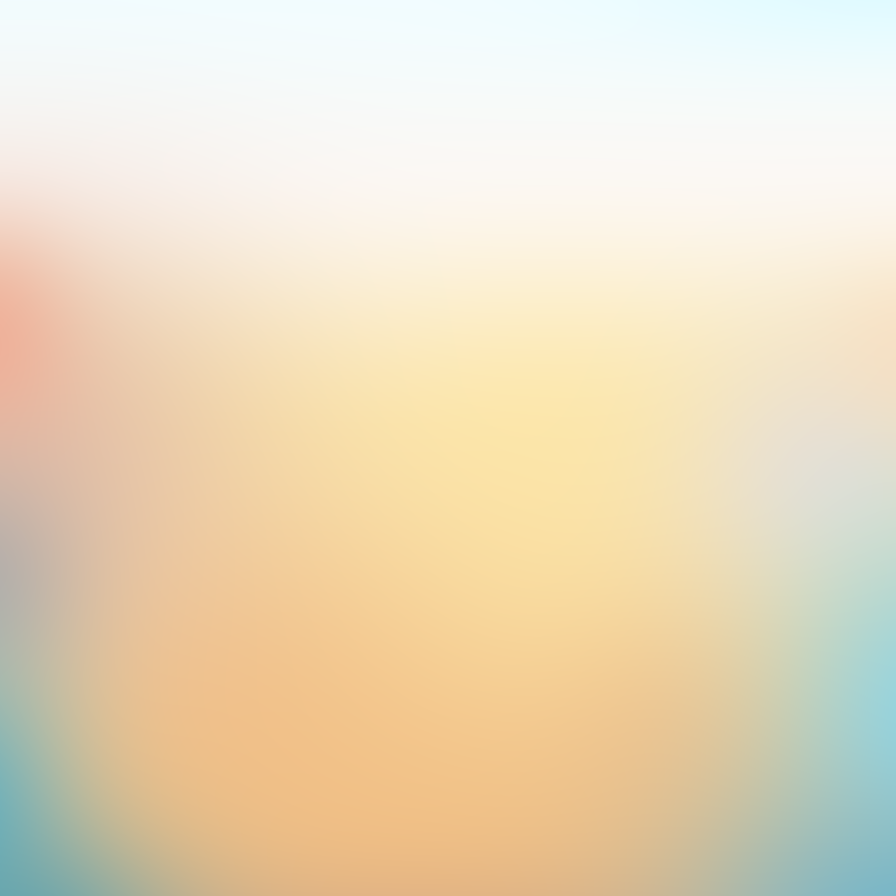
Write a WebGL 2 fragment shader that draws this background.

```glsl
#version 300 es
precision highp float;
// Soft sunrise backdrop: a vertical ramp from amber through cream to icy white,
// tinted by broad elliptical Gaussian glows: coral and teal on the left,
// pale mauve and sky blue on the right.
uniform vec2 u_resolution;
out vec4 fragColor;

// Blend a tint over the base with an elliptical Gaussian falloff.
vec3 glow(vec3 base, vec3 tint, vec2 uv, vec2 center, vec2 radius, float strength) {
    vec2 d = (uv - center) / radius;
    return mix(base, tint, strength * exp(-dot(d, d)));
}

// Vertical ramp: amber, yellow cream, warm white, ice.
vec3 skyRamp(float y) {
    vec3 color = mix(vec3(0.945, 0.75, 0.52), vec3(0.99, 0.91, 0.68), smoothstep(0.0, 0.58, y));
    color = mix(color, vec3(0.988, 0.973, 0.957), smoothstep(0.5, 0.82, y));
    return mix(color, vec3(0.95, 0.99, 1.0), smoothstep(0.76, 1.02, y));
}

void main() {
    vec2 uv = gl_FragCoord.xy / u_resolution;
    vec3 color = skyRamp(uv.y);

    // Warm heart of the scene
    color = glow(color, vec3(0.99, 0.90, 0.64), uv, vec2(0.63, 0.45), vec2(0.16, 0.20), 0.4);
    color = glow(color, vec3(0.945, 0.735, 0.51), uv, vec2(0.25, 0.20), vec2(0.22, 0.22), 0.6);
    color = glow(color, vec3(0.93, 0.74, 0.54), uv, vec2(0.74, 0.17), vec2(0.13, 0.14), 0.4);
    color = glow(color, vec3(0.86, 0.68, 0.51), uv, vec2(0.45, -0.05), vec2(0.50, 0.08), 0.9);

    // Left side: peach haze, coral edge, mauve transition, teal corner
    color = glow(color, vec3(0.87, 0.72, 0.66), uv, vec2(0.02, 0.50), vec2(0.27, 0.25), 0.8);
    color = glow(color, vec3(0.94, 0.68, 0.59), uv, vec2(-0.02, 0.62), vec2(0.10, 0.12), 0.9);
    color = glow(color, vec3(0.70, 0.66, 0.66), uv, vec2(-0.03, 0.36), vec2(0.12, 0.12), 0.8);
    color = glow(color, vec3(0.40, 0.70, 0.76), uv, vec2(-0.05, 0.08), vec2(0.13, 0.20), 1.0);
    color = glow(color, vec3(0.38, 0.64, 0.68), uv, vec2(0.0, -0.06), vec2(0.20, 0.13), 1.0);

    // Right side: pale mauve haze, peach edge, sky blue, deeper blue corner
    color = glow(color, vec3(0.92, 0.88, 0.85), uv, vec2(0.93, 0.48), vec2(0.17, 0.16), 0.9);
    color = glow(color, vec3(0.98, 0.87, 0.76), uv, vec2(1.02, 0.60), vec2(0.10, 0.10), 0.7);
    color = glow(color, vec3(0.58, 0.84, 0.89), uv, vec2(1.05, 0.20), vec2(0.18, 0.22), 1.0);
    color = glow(color, vec3(0.45, 0.71, 0.79), uv, vec2(1.03, -0.04), vec2(0.25, 0.16), 1.0);

    // Cool light in the upper right corner
    color = glow(color, vec3(0.87, 0.98, 1.0), uv, vec2(1.0, 1.03), vec2(0.30, 0.09), 1.0);

    fragColor = vec4(color, 1.0);
}
```
